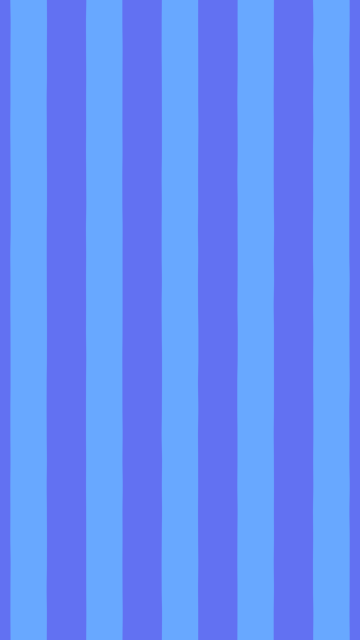
Reproduce this pattern procedurally as a Shadertoy shader.

```glsl
// Vertical two-tone blue stripes with faintly uneven, hand-cut edges.

float hash(vec2 p) {
    vec3 q = fract(vec3(p.xyx) * 0.1031);
    q += dot(q, q.yzx + 33.33);
    return fract((q.x + q.y) * q.z);
}

// Smooth noise along y, with a separate sequence for each edge
float edgeNoise(float y, float edge) {
    float i = floor(y);
    float t = smoothstep(0.0, 1.0, fract(y));
    return mix(hash(vec2(i, edge)), hash(vec2(i + 1.0, edge)), t) - 0.5;
}

void mainImage(out vec4 fragColor, in vec2 fragCoord) {
    // Canvas width is one unit, with x centred on the middle stripe
    vec2 p = fragCoord / iResolution.x - vec2(0.5, 0.0);
    float period = 0.2102;
    float stripe = round(p.x / period);
    float x = p.x - stripe * period;

    // Signed distance to the light stripe, with a slight wobble per edge
    float edge = 2.0 * stripe + step(0.0, x) + 20.0;
    float wobble = 0.0012 * edgeNoise(p.y * 14.0, edge);
    float d = abs(x) - 0.0505 + wobble;

    float aa = 0.75 / iResolution.x;
    float light = 1.0 - smoothstep(-aa, aa, d);
    vec3 violetBlue = vec3(0.383, 0.442, 0.950);
    vec3 skyBlue = vec3(0.408, 0.659, 1.0);
    fragColor = vec4(mix(violetBlue, skyBlue, light), 1.0);
}
```
